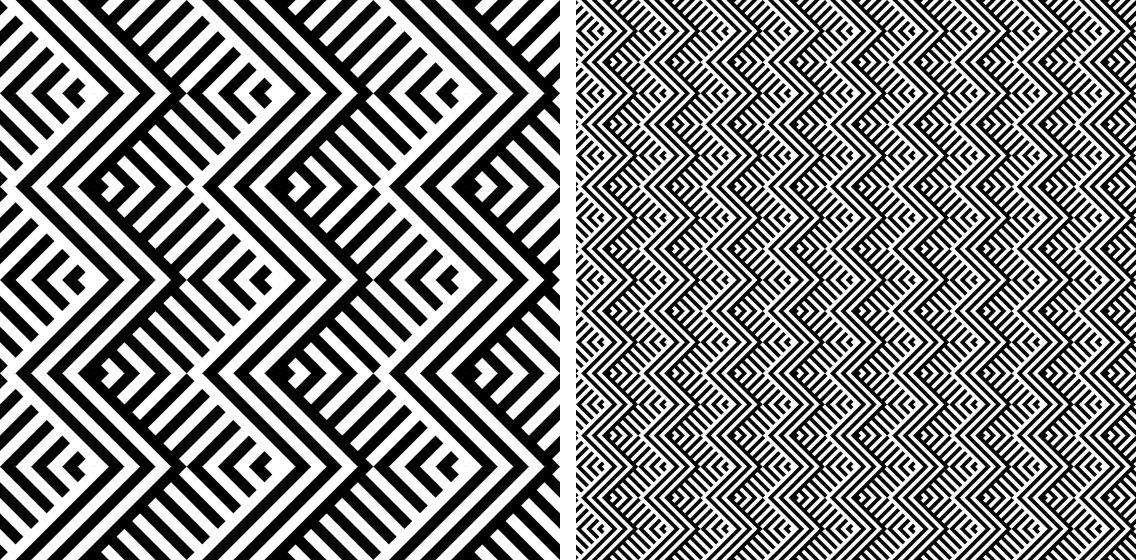
Left: one tile. Right: repeated 3 by 3.
Reproduce this pattern procedurally as a three.js fragment shader.

```glsl
// Black and white zigzag weave: upright zigzag bands alternate with fields of
// crossing stripes. Both are plain stripes along two skewed axes, x - fold and
// x + fold, where fold is a triangle wave of the height.

varying vec2 vUv;

const float REPEATS = 3.0;          // tiles across and up
const float UNITS = 12.0;           // stripe widths per tile
const float HALF_TILE = 0.5 * UNITS;
const float SOFTNESS = 0.05;        // half width of an edge, in stripe widths

const vec3 BLACK = vec3(0.0);
const vec3 WHITE = vec3(1.0);

// Triangle wave of period 1, from 0 up to 1 and back.
float triangleWave(float x) {
  return 1.0 - abs(2.0 * fract(x) - 1.0);
}

// Coverage of a band centred on `center` that fills half of each period.
float halfBand(float x, float center, float period) {
  float offset = mod(x - center + 0.5 * period, period) - 0.5 * period;
  float inside = 0.25 * period - abs(offset);
  return clamp(0.5 + 0.5 * inside / SOFTNESS, 0.0, 1.0);
}

// Solid zigzag lines; clamping holds the outer tones beyond the field edges.
float zigzagInk(float across) {
  float local = mod(across + 0.25 * UNITS, UNITS) - 0.25 * UNITS;
  return halfBand(clamp(local, 0.5, HALF_TILE - 0.5), 1.5, 2.0);
}

void main() {
  // Skewed axes, measured in stripe widths
  vec2 tile = vUv * REPEATS;
  float fold = HALF_TILE * triangleWave(tile.y);
  float across = tile.x * UNITS - fold;
  float along = tile.x * UNITS + fold;

  // Stripe field in one half of the tile, zigzag lines in the other
  float field = halfBand(across, 0.75 * UNITS, UNITS);
  float crossInk = halfBand(along, 0.5, 2.0);
  float ink = mix(zigzagInk(across), crossInk, field);

  gl_FragColor = vec4(mix(WHITE, BLACK, ink), 1.0);
}
```
